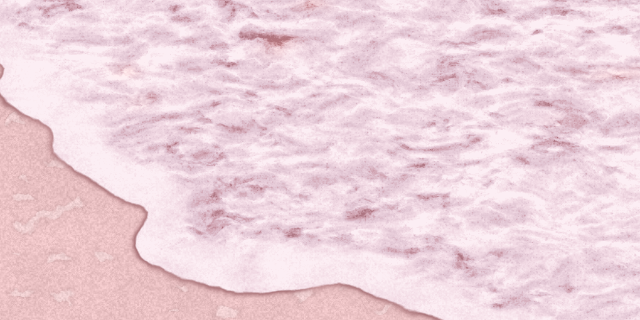
Reproduce this texture procedurally as a Shadertoy shader.

```glsl
// Pale pink sea foam washing diagonally over blush sand.
// A spline gives the shoreline distance; warped fbm relief, lit from above,
// is graded through a rose-to-white ramp and pitted with small bubbles.
const vec3 RAMP[5] = vec3[5](vec3(0.68, 0.46, 0.51), vec3(0.82, 0.645, 0.70),
  vec3(0.885, 0.775, 0.83), vec3(0.95, 0.855, 0.895), vec3(0.99, 0.935, 0.955));
const vec3 SAND = vec3(0.918, 0.757, 0.765);
const vec3 FLECK = vec3(0.955, 0.845, 0.85);
const vec3 WET_EDGE = vec3(0.66, 0.45, 0.47);
const float FOAM_TONE = 0.77;     // mean brightness of the wash
const float RELIEF_LIGHT = 0.95;  // light on the ripples
const float LIP_WIDTH = 0.14;     // thick white front
const float GRAIN = 0.16;
// Shoreline control points, in canvas heights
const vec2 SHORE[22] = vec2[22](
  vec2(-0.2, 0.86), vec2(-0.06, 0.84), vec2(0.012, 0.785), vec2(-0.012, 0.72),
  vec2(0.07, 0.645), vec2(0.16, 0.6), vec2(0.17, 0.525), vec2(0.26, 0.455),
  vec2(0.36, 0.39), vec2(0.465, 0.338), vec2(0.425, 0.25), vec2(0.45, 0.185),
  vec2(0.55, 0.14), vec2(0.68, 0.1), vec2(0.81, 0.083), vec2(0.95, 0.1),
  vec2(1.09, 0.112), vec2(1.16, 0.08), vec2(1.26, 0.035), vec2(1.37, 0),
  vec2(1.6, -0.12), vec2(2, -0.4));
// Thin spots where water shows through: centre, radii
const vec4 HOLLOWS[11] = vec4[11](
  vec4(0.87, 0.857, 0.06, 0.03), vec4(0.4, 0.78, 0.05, 0.022),
  vec4(0.98, 0.99, 0.05, 0.025), vec4(0.44, 0.675, 0.05, 0.03),
  vec4(0.6, 0.585, 0.06, 0.02), vec4(1.23, 0.458, 0.09, 0.018),
  vec4(1.46, 0.552, 0.045, 0.016), vec4(1.75, 0.61, 0.05, 0.035),
  vec4(1.94, 0.77, 0.12, 0.025), vec4(1.03, 0.39, 0.16, 0.05),
  vec4(1.48, 0.19, 0.1, 0.03));
float hash(vec2 p) {
  vec3 q = fract(p.xyx * 0.1031);
  q += dot(q, q.yzx + 33.33);
  return fract((q.x + q.y) * q.z);
}
float noise(vec2 p) {
  vec2 i = floor(p), f = fract(p);
  f = f * f * (3.0 - 2.0 * f);
  return mix(mix(hash(i), hash(i + vec2(1, 0)), f.x),
             mix(hash(i + vec2(0, 1)), hash(i + vec2(1, 1)), f.x), f.y);
}
// A slight turn per octave keeps stretched features lying flat
float fbm(vec2 p) {
  float sum = 0.0, amp = 0.516;
  for (int i = 0; i < 5; i++) {
    sum += amp * noise(p);
    p = mat2(1.96, 0.3, -0.3, 1.96) * p + 17.3;
    amp *= 0.5;
  }
  return sum;
}
float bump(float x) { return exp(-x * x); }
vec2 spline(vec2 a, vec2 b, vec2 c, vec2 d, float t) {
  return b + 0.5 * t * (c - a + t * (2.0 * a - 5.0 * b + 4.0 * c - d + t * (3.0 * (b - c) + d - a)));
}
float segment(vec2 p, vec2 a, vec2 b) {
  vec2 ab = b - a;
  return length(p - a - ab * clamp(dot(p - a, ab) / dot(ab, ab), 0.0, 1.0));
}
// Signed distance to the shoreline, positive in the foam
float shoreDistance(vec2 p) {
  float dist = 9.0, side = 1.0;
  vec2 a = SHORE[1];
  for (int i = 1; i < 20; i++) for (int k = 1; k <= 4; k++) {
    vec2 b = spline(SHORE[i - 1], SHORE[i], SHORE[i + 1], SHORE[i + 2], float(k) / 4.0);
    dist = min(dist, segment(p, a, b));
    if ((a.x > p.x) != (b.x > p.x) && mix(a.y, b.y, (p.x - a.x) / (b.x - a.x)) > p.y) side = -side;
    a = b;
  }
  return dist * side;
}
// Scattered round pits of random size
float bubbles(vec2 p, float density) {
  vec2 id = floor(p), c = 0.4 + 0.2 * vec2(hash(id), hash(id + 3.7));
  float r = 0.12 + 0.25 * hash(id + 7.0);
  return step(hash(id + 11.3), density) * (1.0 - smoothstep(0.2 * r, 1.4 * r, length(fract(p) - c)));
}
float relief(vec2 p) {
  vec2 q = vec2(p.x, p.y - 0.06 * p.x) * (1.0 + 0.3 * p.y) * vec2(7.5, 15);
  return fbm(q + 1.5 * vec2(noise(q * 0.6 + 4.0), noise(q * 0.6 + 9.0)));
}
vec3 foamColor(vec2 p, float d, float grain) {
  float h = relief(p), lit = h - relief(p + vec2(-0.004, 0.014));
  vec2 w = p + 0.05 * (vec2(h, fbm(p * 14.0 + 5.0)) - 0.5);
  float streak = 1.0 - abs(2.0 * fbm(w * vec2(8, 19) + 3.0) - 1.0);
  float tone = FOAM_TONE + 0.5 * (h - 0.5) + RELIEF_LIGHT * lit + 0.36 * (pow(streak, 4.0) - 0.45);
  tone += 0.25 * (fbm(p * vec2(3, 5) + 60.0) - 0.5);
  // Water showing through
  float pits = smoothstep(0.56, 0.74, fbm(w * vec2(13, 28) + 31.0)), hollow = 0.0;
  tone -= 0.38 * pits * smoothstep(0.35, 0.65, noise(p * 4.0 + 2.0));
  for (int i = 0; i < 11; i++) hollow += bump(length((w - HOLLOWS[i].xy) / HOLLOWS[i].zw));
  tone -= hollow * (0.1 + 0.5 * smoothstep(0.4, 0.65, fbm(w * vec2(16, 34))));
  // Inner crest: bright top over a shaded face
  float crest = p.y - 0.42 - 0.43 * pow(max(p.x - 0.57, 0.0), 0.45) + 0.08 * (h - 0.5);
  float span = smoothstep(0.56, 0.62, p.x) * (1.0 - smoothstep(1.3, 1.75, p.x));
  tone += span * (0.1 * bump((crest - 0.015) / 0.02) - 0.13 * bump((crest + 0.035) / 0.03));
  // Thick front lip with a shaded trough behind
  float inner = d + 0.14 * (fbm(p * 8.0) - 0.5) - LIP_WIDTH;
  float lip = 1.0 - smoothstep(-0.05, 0.03, inner);
  tone -= 0.08 * bump((inner - 0.05) / 0.035);
  float lipTone = 0.94 + 0.4 * (fbm(p * 9.0 + 8.0) - 0.5) + 0.3 * lit - 0.12 * exp(-max(d, 0.0) / 0.012);
  tone = mix(tone, lipTone, lip) + GRAIN * grain;
  tone -= (0.17 - 0.08 * lip) * (bubbles(p * 64.0 + h * 2.0, 0.2) + 0.8 * bubbles(p * 110.0, 0.3));
  vec3 col = RAMP[0];
  for (int i = 1; i < 5; i++) col = mix(col, RAMP[i], clamp(tone * 4.0 - float(i - 1), 0.0, 1.0));
  return col + vec3(0.03, 0, -0.025) * hollow * smoothstep(0.5, 0.9, p.y);
}
vec3 sandColor(vec2 p, float d, float grain) {
  vec3 col = SAND + 0.06 * (fbm(p * 8.0) - 0.5) + 0.085 * grain;
  // Stranded flecks and one long streak
  vec2 w = p + 0.07 * (vec2(fbm(p * 22.0), fbm(p * 22.0 + 40.0)) - 0.5);
  vec2 g = w * vec2(8, 17), id = floor(g), c = 0.35 + 0.3 * vec2(hash(id + 1.0), hash(id + 5.0));
  float fleck = (length(fract(g) - c) - 0.1 - 0.24 * hash(id + 9.0)) * 0.07 + step(0.55, hash(id + 2.0));
  fleck = min(fleck, segment(w, vec2(0.06, 0.28), vec2(0.24, 0.37)) - 0.014);
  col -= 0.05 * exp(-abs(fleck) / 0.005);
  col = mix(col, FLECK + 0.08 * grain, 0.7 - 0.7 * smoothstep(-0.008, 0.003, fleck));
  // Wet shadow beneath the front
  float away = max(-d, 0.0);
  float shade = (0.43 + 0.5 * noise(p * 9.0)) * bump(away / 0.011) + 0.1 * exp(-away / 0.03);
  return mix(col, WET_EDGE, min(shade, 1.0));
}
void mainImage(out vec4 fragColor, in vec2 fragCoord) {
  vec2 p = fragCoord / iResolution.y;
  float px = 1.0 / iResolution.y, d = shoreDistance(p) + 0.02 * (fbm(p * 18.0) - 0.5);
  float grain = noise(p * 190.0) + 0.6 * noise(p * 330.0 + 50.0) - 0.8;
  vec3 col = mix(sandColor(p, d, grain), foamColor(p, d, grain), smoothstep(-px, 1.5 * px, d));
  fragColor = vec4(clamp(col, 0.0, 1.0), 1);
}
```
